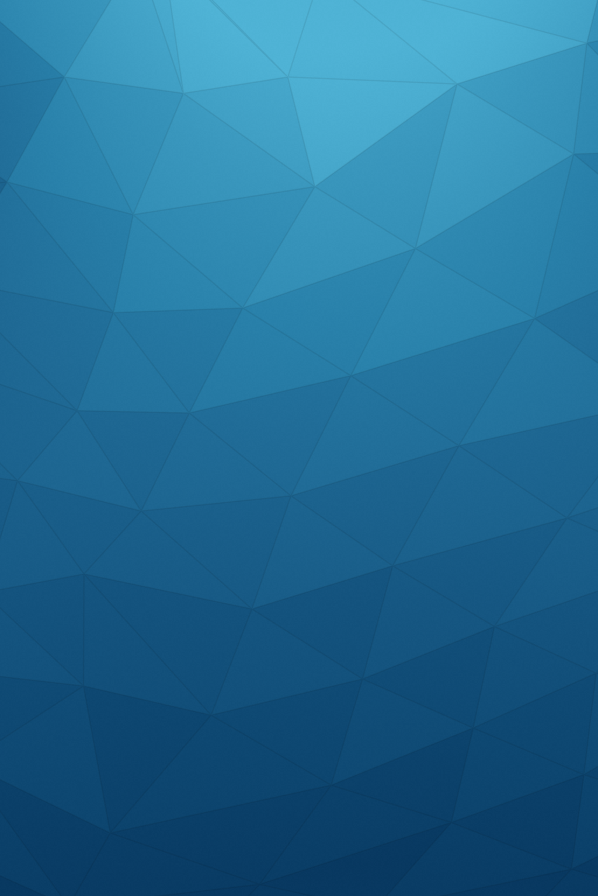
Give the GLSL for this background, as a Shadertoy shader.

```glsl
// A low-poly sheet of blue facets, bright at the top and deep at the bottom.
// A skewed lattice is bent by smooth formulas, each cell is split into two
// triangles, and every triangle takes its tone from its own centre.

const float ASPECT = 2.0 / 3.0;    // sheet width over height
const float LATTICE_UNITS = 768.0; // lattice units per sheet height

const vec3 BLUES[7] = vec3[7](
    vec3(0.032, 0.222, 0.380), vec3(0.053, 0.280, 0.445),
    vec3(0.085, 0.340, 0.510), vec3(0.125, 0.420, 0.590),
    vec3(0.160, 0.505, 0.668), vec3(0.225, 0.590, 0.740),
    vec3(0.310, 0.700, 0.835));

float hash(vec2 p) {
    vec3 q = fract(vec3(p.xyx) * 0.1031);
    q += dot(q, q.yzx + 33.33);
    return fract((q.x + q.y) * q.z);
}

float cross2(vec2 a, vec2 b) {
    return a.x * b.y - a.y * b.x;
}

// Triangular bump of height 1 around a lattice index
float bump(float x, float centre) {
    return max(1.0 - abs(x - centre), 0.0);
}

// Lattice corner: a skewed grid plus bends toward the borders
vec2 corner(vec2 id) {
    float i = id.x, j = id.y;
    vec2 v = vec2(304.0 + 95.0 * i - 42.0 * j - j * j,
                  322.0 + 65.0 * i + 106.0 * j - 5.0 * i * i - 3.0 * j * j);

    float left = clamp(-i, 0.0, 1.0);
    float right = clamp(i - 1.0, 0.0, 1.0);
    float farLeft = max(-i - 2.0, 0.0);

    // Sideways sway, fanning and pinching
    v.x -= max(12.0 + 8.0 * i, 0.0) * cos(1.4 * (j - 0.9));
    v.x += 14.0 * j * max(-i - 1.0, 0.0) + farLeft * (36.0 - 34.0 * j);
    v.x += 45.0 * bump(i, -1.0) * (bump(j, 4.0) - step(j, -2.0));

    // Rows squeezed at the left and right
    v.y += left * (12.0 - 13.0 * j) + right * (12.0 - 10.0 * j);
    v.y -= 28.0 * farLeft + 26.0 * bump(j, -2.0) * clamp(i + 1.0, 0.0, 1.0);

    // Local bends: upper row drawn left, lower and outer corners eased
    v.x -= 138.0 * bump(j, -3.0) * step(i, 0.0);
    v += left * (bump(j, -1.0) * vec2(16.0, -8.0) - bump(j, 3.0) * vec2(6.0, 24.0));
    v -= bump(i, -2.0) * bump(j, -2.0) * vec2(26.0, 25.0);
    v += bump(i, -2.0) * bump(j, 1.5) * vec2(24.0, -12.0);
    v += bump(i, 0.0) * bump(j, 4.0) * vec2(-30.0, 16.0);
    v += max(-i - 3.0, 0.0) * vec2(-20.0, 60.0);
    return vec2(v.x, LATTICE_UNITS - v.y) / LATTICE_UNITS;
}

// Distance to the nearest side, positive inside
float triangleDepth(vec2 p, vec2 a, vec2 b, vec2 c) {
    float winding = sign(cross2(b - a, c - a));
    float ab = cross2(normalize(b - a), p - a);
    float bc = cross2(normalize(c - b), p - b);
    float ca = cross2(normalize(a - c), p - c);
    return min(ab * winding, min(bc * winding, ca * winding));
}

// Brightness: rises with height, falls off to the sides near the top
float lightLevel(vec2 p) {
    float side = p.x / ASPECT - 0.57;
    float top = smoothstep(0.3, 1.0, p.y);
    return p.y + top * (0.07 - 1.25 * side * side);
}

vec3 blueRamp(float level) {
    float t = clamp(level, 0.0, 1.0) * 6.0;
    int k = min(int(t), 5);
    return mix(BLUES[k], BLUES[k + 1], t - float(k));
}

// Adds one facet, weighted by its coverage; keeps the deepest distance
void addFacet(vec2 p, vec2 a, vec2 b, vec2 c, float tone, float pixel,
              inout vec4 sum, inout float depth) {
    float d = triangleDepth(p, a, b, c);
    float coverage = clamp(d / pixel + 0.5, 0.0, 1.0);
    depth = max(depth, d);
    if (coverage > 0.0) {
        float level = mix(lightLevel(p), lightLevel((a + b + c) / 3.0), 0.5);
        sum += coverage * vec4(blueRamp(level + tone), 1.0);
    }
}

void mainImage(out vec4 fragColor, in vec2 fragCoord) {
    vec2 p = fragCoord / iResolution.xy * vec2(ASPECT, 1.0);
    float pixel = 1.0 / iResolution.y;
    vec4 sum = vec4(blueRamp(lightLevel(p)), 1.0) * 0.001;
    float depth = -1.0;

    // Two facets per lattice cell
    for (int j = -4; j <= 6; j++) {
        for (int i = -4; i <= 4; i++) {
            vec2 id = vec2(i, j);
            vec2 a = corner(id);
            vec2 b = corner(id + vec2(1.0, 0.0));
            vec2 c = corner(id + vec2(0.0, 1.0));
            vec2 d = corner(id + 1.0);
            float toneA = 0.018 + 0.03 * (hash(id + 17.0) - 0.5);
            float toneB = -0.018 + 0.03 * (hash(id + 53.0) - 0.5);
            addFacet(p, a, b, c, toneA, pixel, sum, depth);
            addFacet(p, b, d, c, toneB, pixel, sum, depth);
        }
    }
    vec3 color = sum.rgb / sum.a;

    // Thin dark seams and a fine grain
    color *= 1.0 - 0.075 * (1.0 - smoothstep(0.0, 0.0004 + pixel, abs(depth)));
    color += 0.008 * (hash(floor(p * LATTICE_UNITS)) - 0.5);
    fragColor = vec4(color, 1.0);
}
```
